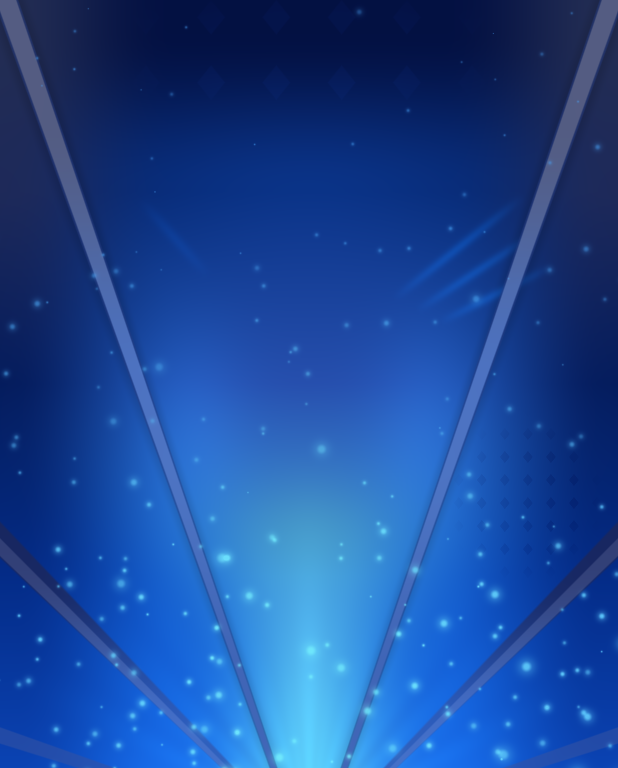
Reproduce this background procedurally as a WebGL 1 fragment shader.

```glsl
precision highp float;
// A blue stage backdrop: three vertical colour ramps blended by distance from
// the centre line, mirrored grey light beams widening away from the floor,
// soft streaks, a cyan floor glow and hashed layers of glowing sparks.
uniform vec2 u_resolution;

float hash(vec2 p) {
  vec3 q = fract(vec3(p.xyx) * 0.1031);
  q += dot(q, q.yzx + 33.33);
  return fract((q.x + q.y) * q.z);
}

// Five evenly spaced colours from bottom (t = 0) to top (t = 1).
vec3 ramp(float t, vec3 a, vec3 b, vec3 c, vec3 d, vec3 e) {
  float s = t * 4.0;
  vec3 col = mix(a, b, clamp(s, 0.0, 1.0));
  col = mix(col, c, clamp(s - 1.0, 0.0, 1.0));
  col = mix(col, d, clamp(s - 2.0, 0.0, 1.0));
  return mix(col, e, smoothstep(0.0, 0.85, s - 3.0));
}

// Soft elliptical spot.
float glow(vec2 p, vec2 middle, vec2 extent) {
  vec2 q = (p - middle) / extent;
  return exp(-dot(q, q));
}

vec3 backdrop(vec2 p) {
  float side = abs(p.x);
  vec3 centre = ramp(p.y, vec3(0.34, 0.78, 0.96), vec3(0.27, 0.62, 0.88),
    vec3(0.15, 0.31, 0.68), vec3(0.04, 0.20, 0.53), vec3(0.012, 0.065, 0.26));
  vec3 middle = ramp(p.y, vec3(0.09, 0.42, 0.92), vec3(0.06, 0.33, 0.78),
    vec3(0.08, 0.30, 0.66), vec3(0.025, 0.15, 0.43), vec3(0.012, 0.065, 0.26));
  vec3 edge = ramp(p.y, vec3(0.04, 0.26, 0.70), vec3(0.015, 0.17, 0.53),
    vec3(0.01, 0.10, 0.35), vec3(0.12, 0.16, 0.34), vec3(0.14, 0.18, 0.33));
  vec3 col = mix(middle, edge, smoothstep(0.17, 0.38, side));
  float width = mix(0.095, 0.23, smoothstep(0.1, 0.5, p.y));
  col = mix(col, centre, exp(-side * side / (width * width)));
  // Brighter flanks just inside the tall beams.
  return col + vec3(0.03, 0.07, 0.10) * glow(vec2(side, p.y), vec2(0.15, 0.44), vec2(0.07, 0.14));
}

// Coverage of a wedge whose centre runs along x = foot + slope * y.
float beam(vec2 p, float foot, float slope, float thin, float spread, float px) {
  float d = abs(p.x - foot - slope * p.y) / sqrt(1.0 + slope * slope);
  float halfWidth = thin + spread * p.x;
  return 1.0 - smoothstep(halfWidth - px, halfWidth + px, d);
}

// Soft streak from a to b, fading toward both ends.
float streak(vec2 p, vec2 a, vec2 b, float width) {
  vec2 ab = b - a;
  float t = clamp(dot(p - a, ab) / dot(ab, ab), 0.0, 1.0);
  float d = length(p - a - ab * t) / width;
  return exp(-d * d) * sin(3.14159 * t);
}

// Faint lattice of diamonds inside a soft round patch.
float diamonds(vec2 p, vec2 middle, vec2 extent, float cell) {
  vec2 q = abs(fract(p / cell) - 0.5);
  float shape = 1.0 - smoothstep(0.24, 0.29, q.x * 1.25 + q.y);
  return shape * (1.0 - smoothstep(0.5, 1.0, length((p - middle) / extent)));
}

// One spark per cell of a turned grid; returns core and halo strength.
vec2 sparks(vec2 p, float cell, float turn, float seed, float px) {
  float c = cos(turn), s = sin(turn);
  mat2 rotation = mat2(c, s, -s, c);
  vec2 q = rotation * p / cell;
  vec2 id = floor(q) + seed;
  float height = clamp(((floor(q) + 0.5) * cell * rotation).y, 0.0, 1.0);
  vec2 offset = vec2(hash(id + 3.7), hash(id + 19.1)) * 0.4 + 0.3;
  float present = step(hash(id + 41.3), mix(0.62, 0.12, smoothstep(0.05, 0.8, height)));
  float size = hash(id + 67.9);
  float r = cell * mix(0.02, 0.105, size) * mix(1.0, 0.4, height);
  float d = length(fract(q) - offset) * cell;
  float core = 1.0 - smoothstep(r * 0.5 - px, r + px, d);
  float halo = exp(-d * d / (r * r * 2.4));
  float fade = mix(0.6, 1.0, hash(id + 88.2)) * mix(1.0, 0.6, smoothstep(0.2, 0.5, height));
  return vec2(core, halo) * present * fade;
}

void main() {
  float px = 1.0 / u_resolution.y;
  vec2 p = (gl_FragCoord.xy - vec2(0.5 * u_resolution.x, 0.0)) * px;
  vec2 m = vec2(abs(p.x), p.y);
  vec3 col = backdrop(p);

  // Floor glow with faint fanned rays, a soft column and a teal dome.
  vec2 ray = p + vec2(0.0, 0.08);
  float fan = atan(ray.x, ray.y);
  float rays = 0.5 + 0.3 * cos(fan * 23.0) + 0.2 * cos(fan * 41.0);
  col += vec3(0.01, 0.04, 0.04) * rays * exp(-dot(ray, ray) * 14.0);
  col += vec3(0.03, 0.04, 0.03) * glow(p, vec2(0.0, 0.1), vec2(0.025, 0.14));
  col += vec3(0.03, 0.05, -0.04) * glow(p, vec2(0.0, 0.31), vec2(0.12, 0.07));

  // Faint ornament and slanted streaks.
  col += vec3(0.005, 0.012, 0.03) * diamonds(p, vec2(0.0, 0.93), vec2(0.28, 0.10), 0.085);
  col -= vec3(0.01, 0.03, 0.04) * diamonds(p, vec2(0.28, 0.35), vec2(0.11, 0.12), 0.03);
  for (int i = 0; i < 3; i++) {
    float k = float(i);
    vec2 start = vec2(0.11 + 0.03 * k, 0.61 - 0.015 * k);
    vec2 tip = vec2(0.28 + 0.02 * k, 0.745 - 0.045 * k);
    col += vec3(0.0, 0.08, 0.14) * streak(p, start, tip, 0.006);
  }
  col += vec3(0.0, 0.03, 0.06) * streak(p, vec2(-0.22, 0.74), vec2(-0.13, 0.64), 0.007);

  // Mirrored beams, grey where high and bluer toward the floor.
  vec3 highBeam = mix(vec3(0.26, 0.40, 0.72), vec3(0.32, 0.47, 0.78), smoothstep(0.1, 0.4, p.y));
  highBeam = mix(highBeam, vec3(0.35, 0.38, 0.52), smoothstep(0.5, 0.85, p.y));
  vec3 lowShade = mix(vec3(0.20, 0.34, 0.68), vec3(0.12, 0.15, 0.34), smoothstep(0.05, 0.25, p.y));
  vec3 lowLight = mix(vec3(0.30, 0.46, 0.80), vec3(0.24, 0.29, 0.50), smoothstep(0.05, 0.28, p.y));
  col *= 1.0 - 0.12 * beam(m, 0.046, 0.348, 0.005, 0.045, 0.008);
  col = mix(col, vec3(0.15, 0.24, 0.52), 0.5 * beam(m, 0.046, 0.348, 0.0035, 0.029, px));
  col = mix(col, highBeam, 0.9 * beam(m, 0.046, 0.348, 0.0018, 0.027, px));
  col = mix(col, lowShade, 0.75 * beam(m, 0.105, 1.0, 0.002, 0.036, 0.002));
  col = mix(col, lowLight, 0.7 * beam(m, 0.109, 1.02, 0.001, 0.018, px));
  col = mix(col, vec3(0.20, 0.32, 0.64), 0.6 * beam(m, 0.275, 3.0, 0.002, 0.02, px));

  // Three spark scales, cyan low in the middle and bluer above.
  vec2 light = vec2(0.0);
  for (int i = 0; i < 3; i++) {
    float k = float(i);
    light += sparks(p, 0.088 - 0.022 * k, 0.4 + 0.7 * k, 31.0 * k + 120.0, px);
  }
  float warmth = exp(-m.x * 2.5) * (1.0 - smoothstep(0.2, 0.8, p.y));
  vec3 sparkColor = mix(vec3(0.28, 0.64, 0.98), vec3(0.48, 0.98, 1.0), warmth);
  col = mix(col, sparkColor, clamp(0.5 * light.y + 0.5 * light.x, 0.0, 0.95));
  gl_FragColor = vec4(clamp(col, 0.0, 1.0), 1.0);
}
```
